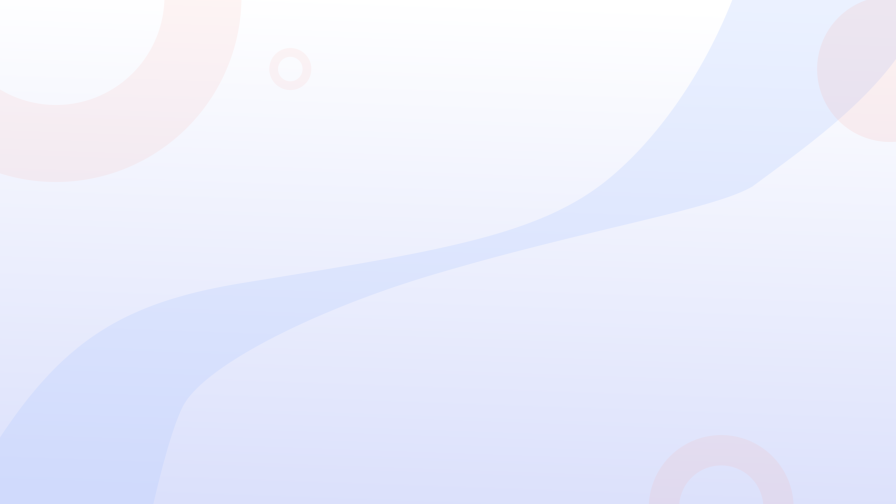
Write a WebGL 2 fragment shader that draws this background.

```glsl
#version 300 es
precision highp float;
// Pale vertical gradient crossed by a translucent blue ribbon and faint rings.
// The ribbon lies between two chains of cubic Bezier curves, solved for x by
// bisection; rings and disc are distance functions. Unit: canvas height.

uniform vec2 u_resolution;
out vec4 fragColor;

const vec3 SKY_TOP = vec3(1.0);
const vec3 SKY_BOTTOM = vec3(0.86, 0.88, 0.985);
const float SKY_TILT = 0.035;
const vec3 RIBBON_BLUE = vec3(0.68, 0.78, 1.0);
const float RIBBON_ALPHA = 0.25;
const vec3 RING_ROSE = vec3(0.97, 0.65, 0.62);

// Control points; neighbouring curves share their end points.
const int UPPER_CURVES = 3;
const vec2 UPPER[10] = vec2[10](
    vec2(0.0, 0.132), vec2(0.127, 0.324), vec2(0.245, 0.399),
    vec2(0.475, 0.4375), vec2(0.891, 0.505), vec2(1.088, 0.535),
    vec2(1.227, 0.662), vec2(1.310, 0.736), vec2(1.417, 0.875),
    vec2(1.481, 1.079));
const int LOWER_CURVES = 4;
const vec2 LOWER[13] = vec2[13](
    vec2(0.292, -0.056), vec2(0.317, 0.0625), vec2(0.343, 0.155),
    vec2(0.363, 0.194), vec2(0.407, 0.278), vec2(0.637, 0.389),
    vec2(0.856, 0.454), vec2(1.157, 0.544), vec2(1.412, 0.583),
    vec2(1.493, 0.630), vec2(1.583, 0.697), vec2(1.713, 0.787),
    vec2(1.787, 0.896));

// Rings: centre, middle radius, half width (middle radius 0 gives a disc).
const int RING_COUNT = 4;
const vec4 RINGS[RING_COUNT] = vec4[RING_COUNT](
    vec4(0.111, 1.007, 0.2917, 0.0764),
    vec4(0.576, 0.863, 0.0330, 0.0087),
    vec4(1.431, -0.007, 0.1136, 0.0301),
    vec4(1.766, 0.863, 0.0, 0.1447));
const float RING_ALPHA[RING_COUNT] = float[RING_COUNT](0.12, 0.11, 0.13, 0.15);

vec2 bezier(vec2 a, vec2 b, vec2 c, vec2 d, float t) {
    float s = 1.0 - t;
    return s * s * s * a + 3.0 * s * t * (s * b + t * c) + t * t * t * d;
}

// Approximate signed distance to a curve that rises along x, positive above.
float heightAbove(vec2 p, vec2 a, vec2 b, vec2 c, vec2 d) {
    float t = 0.5;
    float stride = 0.25;
    for (int i = 0; i < 16; i++) {
        t += bezier(a, b, c, d, t).x < p.x ? stride : -stride;
        stride *= 0.5;
    }
    float s = 1.0 - t;
    vec2 tangent = s * s * (b - a) + 2.0 * s * t * (c - b) + t * t * (d - c);
    return (p.y - bezier(a, b, c, d, t).y) * tangent.x / length(tangent);
}

float coverage(float dist, float pixel) {
    return smoothstep(pixel, -pixel, dist);
}

// Greater of the two edge distances: negative between the edges.
float ribbonDistance(vec2 p) {
    int u = 0;
    int l = 0;
    for (int i = 1; i < UPPER_CURVES; i++) if (p.x >= UPPER[3 * i].x) u = 3 * i;
    for (int i = 1; i < LOWER_CURVES; i++) if (p.x >= LOWER[3 * i].x) l = 3 * i;
    float top = heightAbove(p, UPPER[u], UPPER[u + 1], UPPER[u + 2], UPPER[u + 3]);
    float base = heightAbove(p, LOWER[l], LOWER[l + 1], LOWER[l + 2], LOWER[l + 3]);
    return max(top, -base);
}

void main() {
    vec2 p = gl_FragCoord.xy / u_resolution.y;
    float pixel = 0.75 / u_resolution.y;

    // Slightly tilted gradient
    float depth = clamp(1.0 - p.y + SKY_TILT * (0.89 - p.x), 0.0, 1.0);
    vec3 color = mix(SKY_TOP, SKY_BOTTOM, depth);

    // Ribbon
    color = mix(color, RIBBON_BLUE, RIBBON_ALPHA * coverage(ribbonDistance(p), pixel));

    // Rings and disc
    for (int i = 0; i < RING_COUNT; i++) {
        vec4 ring = RINGS[i];
        float dist = abs(length(p - ring.xy) - ring.z) - ring.w;
        color = mix(color, RING_ROSE, RING_ALPHA[i] * coverage(dist, pixel));
    }
    fragColor = vec4(color, 1.0);
}
```
